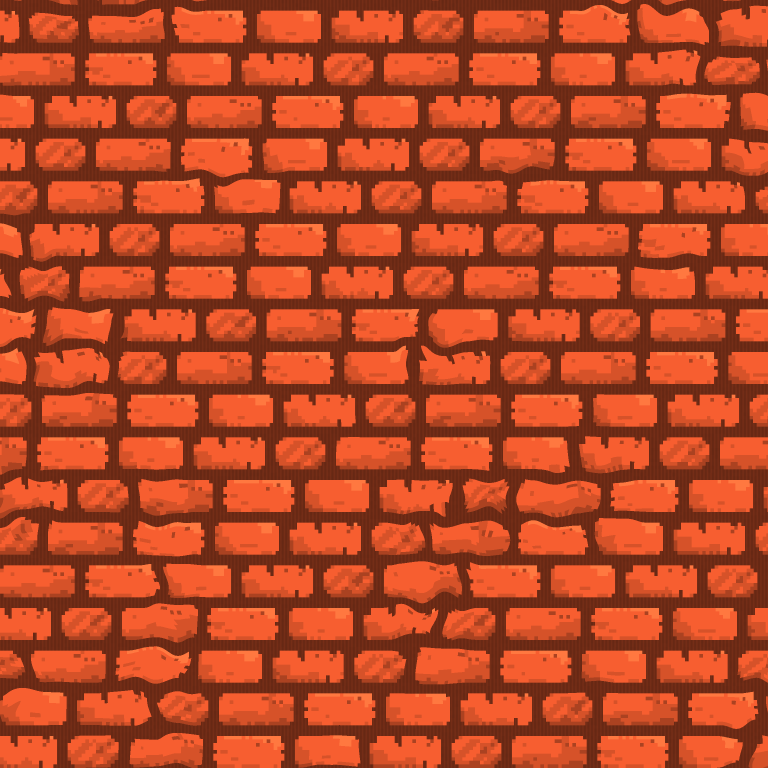
Reproduce this texture procedurally as a WebGL 1 fragment shader.

```glsl
precision highp float;
// Pixel-art brick wall: 18 courses, each repeating five kinds of brick twice.
// Every course is shifted sideways; blocks are shaded by quantised tone,
// chipped per kind, and bent by smooth noise in a few worn patches.

uniform vec2 u_resolution;

const float GRID = 216.0;    // art pixels across the canvas
const float COURSE = 12.0;   // course pitch in art pixels
const float PERIOD = 108.0;  // length of the five-brick sequence
const float JOINT = 3.0;     // mortar width
const float TOP = 2.96;      // mortar above the first course

const vec3 MORTAR_DARK = vec3(0.40, 0.155, 0.078);
const vec3 MORTAR_LIGHT = vec3(0.465, 0.182, 0.092);
const vec3 BRICK_DARK = vec3(0.67, 0.26, 0.13);
const vec3 BRICK_SHADE = vec3(0.84, 0.32, 0.16);
const vec3 BRICK_MAIN = vec3(0.97, 0.37, 0.19);
const vec3 BRICK_LIGHT = vec3(1.0, 0.47, 0.25);

float hash(vec2 p) {
  vec3 q = fract(p.xyx * 0.1031);
  q += dot(q, q.yzx + 33.33);
  return fract((q.x + q.y) * q.z);
}

float noise(vec2 p) {
  vec2 i = floor(p), f = fract(p);
  f = f * f * (3.0 - 2.0 * f);
  return mix(mix(hash(i), hash(i + vec2(1, 0)), f.x),
             mix(hash(i + vec2(0, 1)), hash(i + vec2(1, 1)), f.x), f.y);
}

// Component of v at index i, or zero when i is out of range
float pick(vec4 v, float i) {
  return dot(v, vec4(equal(vec4(i), vec4(0, 1, 2, 3))));
}

// Sideways shift of each course, in art pixels
float courseShift(float row) {
  float i = mod(row, 4.0);
  if (row < 4.0) return pick(vec4(25.3, 0.0, 52.6, 27.0), i);
  if (row < 8.0) return pick(vec4(13.5, 47.8, 22.5, 75.0), i);
  if (row < 12.0) return pick(vec4(49.8, 11.8, 94.5, 38.8), i);
  if (row < 16.0) return pick(vec4(13.5, 0.0, 34.3, 8.7), i);
  return pick(vec4(61.6, 36.0, 0.0, 0.0), i);
}

// Block outline: clipped corners, ragged ends and notches; c counts down-right
bool isBrick(vec2 c, vec2 size, float kind) {
  vec2 e = min(c, size - 1.0 - c);
  if (min(e.x, e.y) < 0.0) return false;
  if (e.x + e.y < (kind > 3.5 ? 2.0 : 1.0)) return false;
  if (kind == 1.0 && e.x < 1.0 && mod(c.y, 3.0) == 1.0) return false;
  if (kind == 3.0) {
    bool topNotch = abs(c.x - 7.5) < 1.0 && c.y < 2.0 || c.x == 8.0 && c.y < 3.0;
    bool topChip = c.x > 15.0 && c.x < 18.0 && c.y < 1.0;
    bool lowNotch = c.x == 15.0 && c.y > size.y - 3.0;
    bool endChip = c.x < 2.0 && c.y < 2.0;
    return !(topNotch || topChip || lowNotch || endChip);
  }
  return true;
}

// Four-step shading, lit from the upper right on the brighter kinds
vec3 brickColor(vec2 c, vec2 size, float kind, float variation) {
  vec2 t = (c + 0.5) / size - 0.5;
  float grain = hash(c + kind * 31.0);
  float blotch = noise(c * vec2(0.35, 0.5) + kind * 19.0) - 0.5;
  bool dull = kind == 0.0 || kind == 4.0;
  float tone = dull ? 0.40 - 0.2 * t.x : 0.62 + 0.42 * t.x;
  tone += 0.5 * blotch - 0.5 * t.y + 0.08 * variation;
  if (kind == 1.0) tone += 0.1;
  if (kind == 4.0) tone += 0.22 * (step(3.0, mod(c.x + c.y, 6.0)) - 0.5);
  if (c.x < 1.0 || c.y > size.y - 2.0) tone -= 0.25 * grain;
  if (c.y < 1.0 && !dull) tone += 0.22 * grain;
  // Dark flecks near the upper right
  bool fleck = c.y > 0.0 && c.y < 3.0 && abs(t.x - 0.22) < 0.16;
  if (fleck && grain > 0.76) tone = 0.0;
  vec3 color = mix(BRICK_DARK, BRICK_SHADE, step(0.18, tone));
  color = mix(color, BRICK_MAIN, step(0.45, tone));
  return mix(color, BRICK_LIGHT, step(0.98, tone));
}

// Fine vertical weave in the joints
vec3 mortarColor(vec2 p) {
  float stripe = smoothstep(0.3, 0.9, abs(fract(p.x) * 2.0 - 1.0));
  float weave = mix(stripe, hash(floor(p)), 0.2);
  return mix(MORTAR_DARK, MORTAR_LIGHT, weave);
}

vec3 wall(vec2 uv) {
  vec2 p = vec2(uv.x, 1.0 - uv.y) * GRID - vec2(0.0, TOP);
  vec2 bend = vec2(noise(p * 0.16), noise(p * 0.16 + 57.0)) - 0.5;
  vec2 q = p + 4.0 * bend * smoothstep(0.66, 0.82, noise(uv * 9.0 + 3.0));
  float row = floor(q.y / COURSE);
  float along = q.x - courseShift(row);
  float x = mod(along, PERIOD);

  // Brick kind and its extent within the sequence
  vec4 starts = vec4(24, 47, 68, 91);
  float kind = dot(step(starts, vec4(x)), vec4(1));
  float left = pick(starts, kind - 1.0);
  float right = kind > 3.5 ? PERIOD : pick(starts, kind);
  vec2 size = vec2(right - left, COURSE) - JOINT;
  vec2 cell = floor(vec2(x - left, q.y - row * COURSE));
  if (!isBrick(cell, size, kind)) return mortarColor(p);
  float id = floor(along / PERIOD) * 5.0 + kind;
  return brickColor(cell, size, kind, hash(vec2(id, row) + 40.0) - 0.5);
}

void main() {
  // 3 x 3 supersampling smooths the edges
  vec3 sum = vec3(0.0);
  for (int i = 0; i < 9; i++) {
    vec2 offset = vec2(mod(float(i), 3.0), floor(float(i) / 3.0)) - 1.0;
    sum += wall((gl_FragCoord.xy + offset / 3.0) / u_resolution);
  }
  gl_FragColor = vec4(sum / 9.0, 1.0);
}
```
